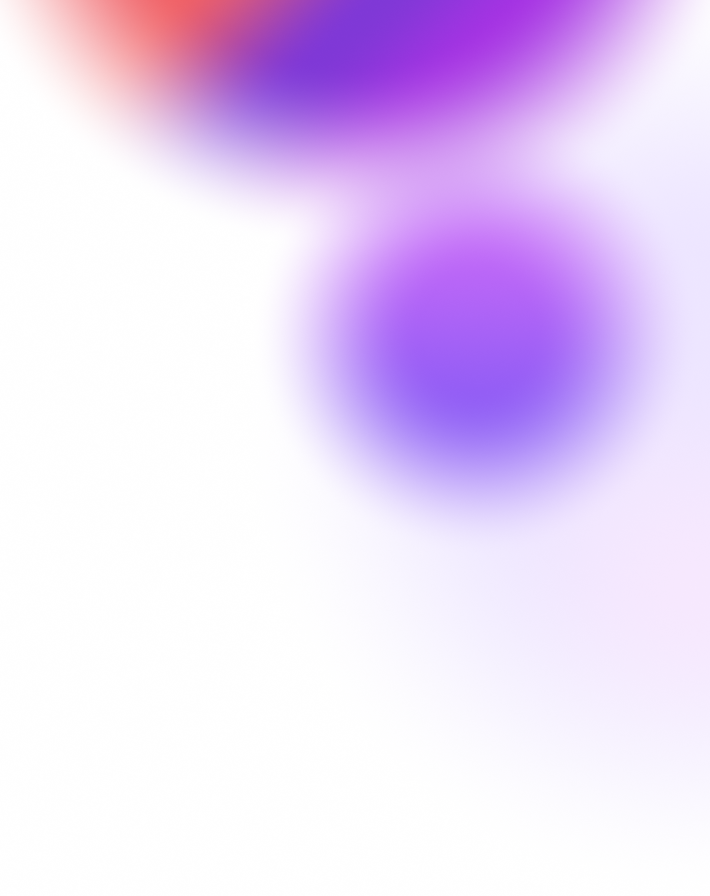
This background is drawn by a WebGL 1 fragment shader. Its source:

```glsl
precision highp float;

uniform vec2 u_resolution;

// Coverage of a blurred disc: 1 inside, 0 outside, one half at the radius.
float softDisc(vec2 p, vec2 center, float radius, float blur) {
  return 1.0 - smoothstep(radius - blur, radius + blur, distance(p, center));
}

// Blend across three colours with separate start and end for each step.
vec3 threeStops(float t, vec3 a, vec3 b, vec3 c, vec2 firstStep, vec2 secondStep) {
  vec3 color = mix(a, b, smoothstep(firstStep.x, firstStep.y, t));
  return mix(color, c, smoothstep(secondStep.x, secondStep.y, t));
}

// Small offset that hides banding in the soft gradients.
float dither(vec2 p) {
  return (fract(sin(dot(p, vec2(12.99, 78.23))) * 43758.5) - 0.5) / 255.0;
}

void main() {
  vec2 p = gl_FragCoord.xy / u_resolution.y;
  vec3 color = vec3(0.998);

  // Pale lavender halo with a pink heart
  vec3 lavender = vec3(0.93, 0.9, 1.0);
  vec3 blush = vec3(0.965, 0.91, 0.995);
  vec3 haloColor = mix(lavender, blush, softDisc(p, vec2(0.78, 0.34), 0.14, 0.13));
  color = mix(color, haloColor, softDisc(p, vec2(0.795, 0.52), 0.36, 0.17));

  // Violet orb, pinker at the top and bluer at the bottom
  vec3 orchid = vec3(0.76, 0.41, 0.97);
  vec3 indigo = vec3(0.55, 0.36, 0.96);
  vec3 orbColor = mix(indigo, orchid, smoothstep(0.5, 0.76, p.y));
  color = mix(color, orbColor, softDisc(p, vec2(0.531, 0.629), 0.156, 0.095));

  // Large disc above, blended diagonally from coral to purple
  vec3 coral = vec3(0.94, 0.38, 0.4);
  vec3 deepViolet = vec3(0.5, 0.22, 0.84);
  vec3 purple = vec3(0.65, 0.2, 0.89);
  float diagonal = p.x + 1.0 - p.y;
  vec3 discColor = threeStops(diagonal, coral, deepViolet, purple,
                              vec2(0.19, 0.42), vec2(0.42, 0.6));
  color = mix(color, discColor, softDisc(p, vec2(0.391, 1.18), 0.355, 0.105));

  gl_FragColor = vec4(color + dither(p), 1.0);
}
```
